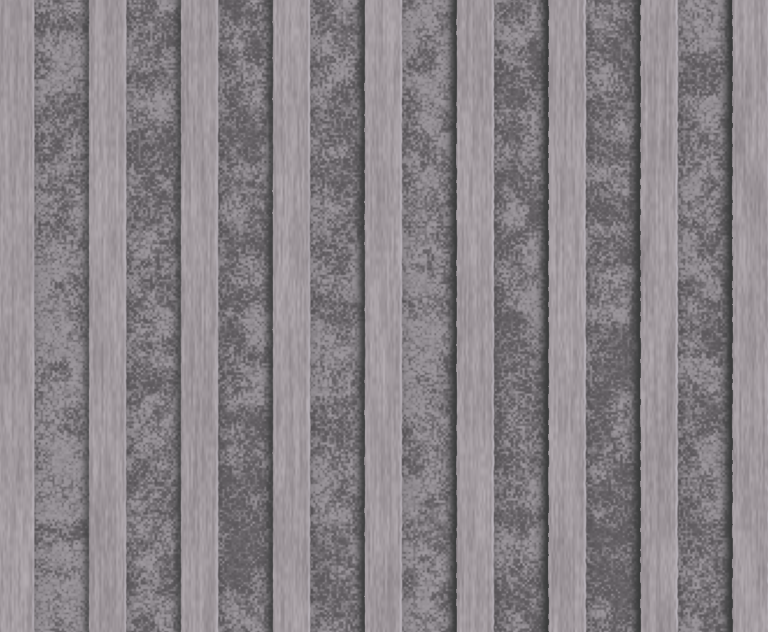
Write a WebGL 1 fragment shader that draws this texture.

```glsl
precision highp float;

uniform vec2 u_resolution;

// Layout, in canvas widths
const float PERIOD = 0.1197;
const float FIRST_EDGE = -0.0039;
const float RIDGE_WIDTH = 0.0488;
const float HIGHLIGHT_WIDTH = 0.0016;
const float SHADOW_WIDTH = 0.0115;
const float EDGE_WOBBLE = 0.0014;

// Texture frequencies, in cells per canvas width
const vec2 BRUSH_SCALE = vec2(360.0, 14.0);
const vec2 FIBRE_SCALE = vec2(420.0, 110.0);
const float GRAIN_SCALE = 330.0;
const float MOTTLE_SCALE = 38.0;

// Texture strengths
const float BRUSH_AMOUNT = 0.085;
const float FIBRE_AMOUNT = 0.07;
const float GRAIN_AMOUNT = 0.09;
const float GROOVE_VARIATION = 0.09;

const vec3 RIDGE_COLOR = vec3(0.625, 0.597, 0.615);
const vec3 HIGHLIGHT_COLOR = vec3(0.73, 0.71, 0.74);
const vec3 GROOVE_LIGHT = vec3(0.575, 0.555, 0.575);
const vec3 GROOVE_DARK = vec3(0.405, 0.390, 0.405);
const vec3 SHADOW_COLOR = vec3(0.225, 0.230, 0.230);

float hash(vec2 p) {
    vec3 q = fract(vec3(p.xyx) * 0.1031);
    q += dot(q, q.yzx + 33.33);
    return fract((q.x + q.y) * q.z);
}

float noise(vec2 p) {
    vec2 i = floor(p);
    vec2 f = fract(p);
    f = f * f * (3.0 - 2.0 * f);
    float low = mix(hash(i), hash(i + vec2(1.0, 0.0)), f.x);
    float high = mix(hash(i + vec2(0.0, 1.0)), hash(i + vec2(1.0, 1.0)), f.x);
    return mix(low, high, f.y);
}

float fbm(vec2 p) {
    float sum = 0.0;
    float weight = 0.5;
    for (int i = 0; i < 4; i++) {
        sum += weight * noise(p);
        p = p * 2.03 + 17.3;
        weight *= 0.5;
    }
    return sum / 0.9375;
}

// Vertically brushed face
vec3 ridgeColor(vec2 p) {
    float brush = noise(p * BRUSH_SCALE) - 0.5;
    float fibre = noise(p * FIBRE_SCALE + 41.0) - 0.5;
    float cloud = fbm(p * vec2(30.0, 9.0) + 7.0) - 0.5;
    return RIDGE_COLOR + BRUSH_AMOUNT * brush + FIBRE_AMOUNT * fibre + 0.06 * cloud;
}

// Speckled floor, each groove with its own tone
vec3 grooveColor(vec2 p, float index) {
    float mottle = fbm(p * MOTTLE_SCALE + index * 13.7);
    float grain = noise(p * GRAIN_SCALE) - 0.5;
    float tone = cos(index * 1.65);
    float blend = smoothstep(0.2, 0.8, mottle + 0.45 * grain + GROOVE_VARIATION * tone);
    return mix(GROOVE_DARK, GROOVE_LIGHT, blend) + GRAIN_AMOUNT * grain;
}

void main() {
    vec2 p = gl_FragCoord.xy / u_resolution.x;
    float pixel = 1.0 / u_resolution.x;

    // Position within the current ridge and groove pair
    float rough = (noise(vec2(floor(p.x / PERIOD) * 9.0, p.y * 150.0)) - 0.5) * EDGE_WOBBLE;
    rough *= mix(0.4, 1.0, p.x);
    float shifted = p.x - FIRST_EDGE + rough;
    float index = floor(shifted / PERIOD);
    float x = shifted - index * PERIOD;
    float toNext = PERIOD - x;

    // Groove, with a soft contact shade and a deep shadow growing rightward
    vec3 groove = grooveColor(p, index);
    groove *= 1.0 - 0.13 * exp(-max(x - RIDGE_WIDTH, 0.0) / 0.006);
    float depth = mix(0.6, 1.0, smoothstep(0.0, 0.7, p.x));
    float reach = SHADOW_WIDTH * mix(0.8, 1.2, p.x);
    float shadow = depth * exp(-pow(toNext / reach, 2.0) * 1.6);
    groove = mix(groove, SHADOW_COLOR, shadow);

    // Ridge, with a bright broken line along its right edge
    vec3 ridge = ridgeColor(p);
    float line = 1.0 - smoothstep(0.0, HIGHLIGHT_WIDTH + pixel, abs(x - RIDGE_WIDTH + HIGHLIGHT_WIDTH));
    float wear = mix(0.5, 1.0, noise(vec2(index * 5.0, p.y * 90.0)));
    ridge = mix(ridge, HIGHLIGHT_COLOR, line * wear * mix(0.6, 1.0, p.x));

    // Antialiased join on both sides of the ridge
    float leftCover = smoothstep(-pixel, pixel, x) + smoothstep(pixel, -pixel, toNext);
    float rightCover = 1.0 - smoothstep(-pixel, pixel, x - RIDGE_WIDTH);
    float cover = x < 0.5 * PERIOD ? rightCover * mix(0.5, 1.0, smoothstep(0.0, pixel, x)) : 0.5 * leftCover - 0.5;
    cover = clamp(cover, 0.0, 1.0);

    gl_FragColor = vec4(mix(groove, ridge, cover), 1.0);
}
```
